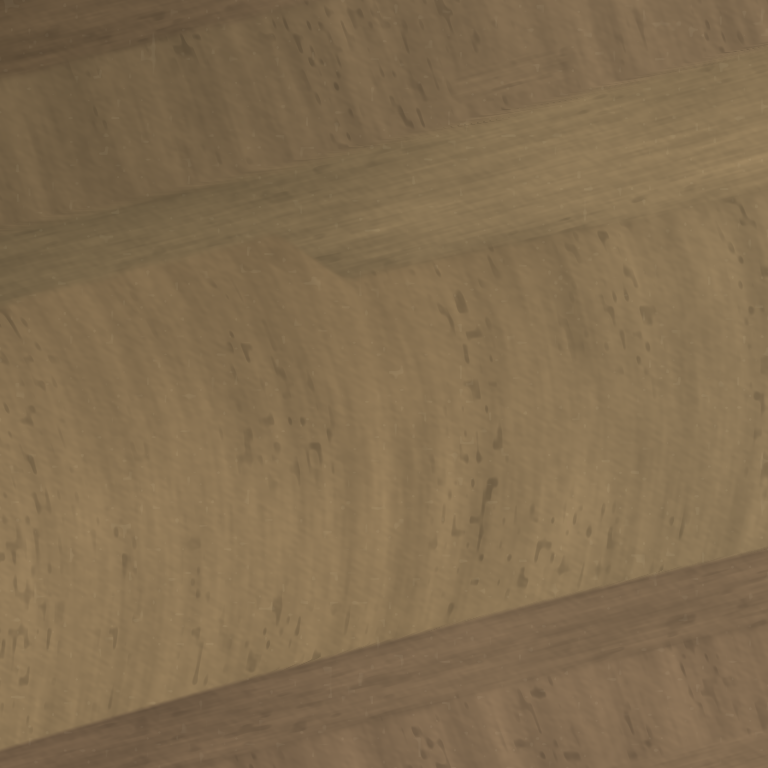
Reproduce this texture procedurally as a Shadertoy shader.

```glsl
// Brown wood-like surface: slanted bands of lengthwise streaks lie between
// fields of bowed crosswise grain. Distance to each band edge picks the layer,
// and stretched value noise draws the streaks, flecks and fine weave.

float hash(vec2 p) {
    vec3 q = fract(p.xyx * vec3(0.1031, 0.1030, 0.0973));
    q += dot(q, q.yzx + 33.33);
    return fract((q.x + q.y) * q.z);
}

float noise(vec2 p) {
    vec2 cell = floor(p), f = fract(p);
    f = f * f * (3.0 - 2.0 * f);
    float low = mix(hash(cell), hash(cell + vec2(1, 0)), f.x);
    float high = mix(hash(cell + vec2(0, 1)), hash(cell + vec2(1, 1)), f.x);
    return mix(low, high, f.y);
}

// Signed streaks; "across" cuts the fibres and "along" follows them.
float fibres(float across, float along) {
    float sum = 0.0, weight = 0.5, scale = 24.0;
    for (int i = 0; i < 4; i++) {
        sum += weight * (noise(vec2(across * scale, along * scale * 0.13 + float(i) * 17.0)) - 0.5);
        scale *= 2.0;
        weight *= 0.78;
    }
    return sum;
}

// Short dark pores, elongated along the fibres.
float pores(float across, float along) {
    float cluster = noise(vec2(across * 19.0, along * 7.0));
    float grain = noise(vec2(across * 135.0, along * 62.0));
    return smoothstep(0.66, 0.93, grain) * smoothstep(0.3, 0.8, cluster);
}

// Soft elliptical stain with its radii along x and y.
float stain(vec2 p, vec2 center, vec2 radii) {
    vec2 d = (p - center) / radii;
    return exp(-dot(d, d));
}

float inside(float d, float blur) {
    return smoothstep(-blur, blur, d);
}

void mainImage(out vec4 fragColor, in vec2 fragCoord) {
    vec2 uv = fragCoord / iResolution.xy;
    float x = uv.x, y = uv.y;
    float wobble = 0.006 * (noise(uv * vec2(22.0, 35.0)) - 0.5);

    // Band edges, listed from bottom to top
    float bottomTop = 0.023 + 0.30 * x - 0.037 * x * x;
    float step1 = smoothstep(0.36, 0.45, x + 0.4 * (y - 0.66));
    float middleLow = mix(0.603 + 0.26 * x, 0.543 + 0.21 * x, step1);
    float middleTop = 0.698 + 0.21 * x + 0.03 * x * x;
    float cornerLow = 0.898 + 0.245 * x;

    // Layer coverage
    float lowerPart = inside(bottomTop - y, 0.0035);
    float bottomBand = lowerPart * inside(y - bottomTop + 0.097 + wobble, 0.009);
    float cornerBand = inside(bottomTop - 0.236 - y, 0.008);
    float middleBand = inside(y - middleLow + wobble, 0.008) * inside(middleTop - y + wobble, 0.010);
    float upperPart = inside(y - middleTop, 0.010);
    float topBand = inside(y - cornerLow + wobble, 0.009);
    vec2 patchPos = vec2(x - 0.665, y - 0.902 - 0.22 * (x - 0.665));
    float patchBand = inside(0.072 - abs(patchPos.x), 0.008) * inside(0.022 - abs(patchPos.y), 0.006);
    float lengthwise = max(max(bottomBand, cornerBand), max(max(middleBand, topBand), patchBand));

    // Base colours with broad light falloff
    vec3 field = mix(vec3(0.555, 0.465, 0.335), vec3(0.495, 0.412, 0.295), smoothstep(0.2, 0.72, y - 0.13 * x));
    field = mix(field, vec3(0.555, 0.475, 0.350), 0.55 * smoothstep(0.45, 1.0, x));
    vec3 upper = mix(vec3(0.445, 0.372, 0.268), vec3(0.510, 0.425, 0.318), smoothstep(0.0, 1.0, x));
    vec3 middle = mix(vec3(0.450, 0.383, 0.275), vec3(0.560, 0.475, 0.345), smoothstep(0.1, 0.85, x));
    middle *= 1.0 - 0.09 * inside(y - 0.667 - 0.225 * x, 0.05);
    vec3 lower = mix(vec3(0.455, 0.370, 0.280), vec3(0.510, 0.420, 0.318), smoothstep(0.0, 0.7, x));
    vec3 color = mix(field, upper, upperPart);
    color = mix(color, middle, middleBand);
    color = mix(color, mix(vec3(0.385, 0.315, 0.228), vec3(0.450, 0.370, 0.275), x * 2.4), topBand);
    color = mix(color, lower, lowerPart);
    color *= 1.0 - 0.035 * bottomBand;

    // Crosswise grain bows in the main field and leans elsewhere
    float bow = y - 0.20 - 0.30 * x;
    float across = x + 0.7 * bow * bow;
    across = mix(across, x + 0.35 * y, max(upperPart, lowerPart));
    across += 0.006 * (noise(uv * vec2(5.0, 9.0)) - 0.5);
    float crossGrain = fibres(across, y) * 0.17 - 0.13 * pores(across, y);

    // Lengthwise grain follows the slope of the bands
    float rise = y - 0.235 * x - 0.015 * x * x;
    float longGrain = fibres(rise * 1.9 + 3.0, x * 1.3) * 0.19 - 0.08 * pores(rise + 5.0, x * 0.7);
    color *= 1.0 + mix(crossGrain, longGrain, lengthwise);

    // Dark seams along the edges
    float seam = 0.06 * exp(-abs(y - middleLow) * 170.0) * smoothstep(0.35, 0.5, x);
    seam += 0.05 * exp(-abs(y - bottomTop + 0.097) * 190.0);
    seam += 0.05 * exp(-abs(y - bottomTop + 0.004) * 220.0);
    seam += 0.05 * exp(-abs(y - cornerLow) * 150.0);
    color *= 1.0 - seam * (0.5 + noise(vec2(x * 60.0, y * 30.0)));

    // Local stains, broken up by noise
    float dark = stain(uv, vec2(0.866, 0.680), vec2(0.012, 0.03));
    dark += stain(uv, vec2(0.730, 0.425), vec2(0.009, 0.06));
    dark += stain(uv, vec2(0.735, 0.918), vec2(0.022, 0.016));
    dark += 0.7 * stain(uv, vec2(0.365, 0.665), vec2(0.035, 0.025));
    dark += 0.7 * stain(uv, vec2(0.250, 0.820), vec2(0.025, 0.05));
    color *= 1.0 - 0.14 * dark * noise(vec2(across * 90.0, y * 45.0));

    // Mottling and slanted fine weave
    color *= 1.0 + 0.035 * (noise(uv * 9.0 + 4.0) - 0.5);
    float weave = noise(vec2(x * 85.0 - y * 50.0, x * 110.0 + y * 190.0));
    color *= 1.0 + 0.05 * (weave - 0.5);
    color += vec3(0.025, 0.027, 0.025) * smoothstep(0.86, 0.98, noise(uv * 130.0 + 31.0));
    fragColor = vec4(color, 1.0);
}
```
